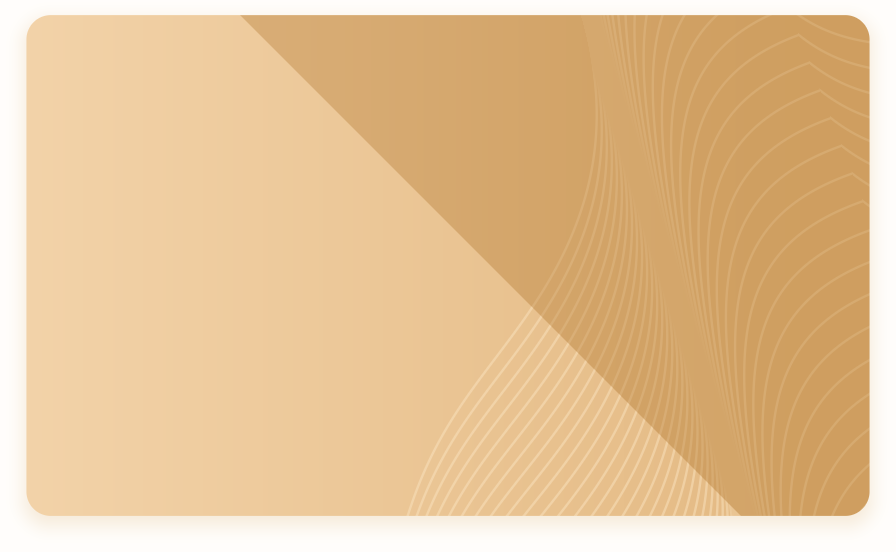
Write a WebGL 1 fragment shader that draws this background.

```glsl
precision highp float;

uniform vec2 u_resolution;

// Layout, in canvas heights, with y measured down from the top
const vec2 CARD_CENTER = vec2(0.810, 0.481);
const vec2 CARD_HALF = vec2(0.7637, 0.4536);
const float CARD_RADIUS = 0.044;
const float DIAGONAL_OFFSET = 0.406;
const vec2 SHADOW_SHIFT = vec2(0.0, 0.013);
const float SHADOW_REACH = 0.055;

// Contour lines
const float LINE_WIDTH = 0.0043;
const float LEFT_STEP = 0.0295;
const float RIGHT_STEP = 0.0502;
const float BUNDLE_X = 1.042;
const float BUNDLE_SLOPE = 0.314;
const float BUNDLE_SPREAD = 0.19;
const float CREST = 0.379;
const float CREST_TOP = 0.0633;

// Colours
const vec3 PAPER = vec3(1.0, 0.994, 0.985);
const vec3 SHADOW = vec3(0.95, 0.89, 0.80);
const vec3 LIGHT_LEFT = vec3(0.95, 0.825, 0.66);
const vec3 LIGHT_RIGHT = vec3(0.885, 0.715, 0.495);
const vec3 DARK_LEFT = vec3(0.85, 0.68, 0.465);
const vec3 DARK_RIGHT = vec3(0.81, 0.62, 0.375);
const vec3 LINE_TINT = vec3(0.98, 0.89, 0.75);

float roundedBox(vec2 p, vec2 halfSize, float radius) {
  vec2 q = abs(p) - halfSize + radius;
  return length(max(q, 0.0)) + min(max(q.x, q.y), 0.0) - radius;
}

// Smooth coverage of the inside of a signed distance
float inside(float dist, float pixel) {
  return clamp(0.5 - dist / pixel, 0.0, 1.0);
}

// Signed offset from the slanted bundle where the lines crowd together
float bundleOffset(vec2 p) {
  return (p.x - BUNDLE_X - BUNDLE_SLOPE * p.y) / (1.0 + BUNDLE_SPREAD * p.y);
}

// Line index: whole values lie on the curves
float linePhase(vec2 p) {
  float w = bundleOffset(p);
  if (w < 0.0) {
    float foot = pow(-w / 0.496, 6.0);
    return (p.y - 0.0274 - 1.102 * sqrt(-w) - 0.105 * foot) / LEFT_STEP;
  }
  float bend = max(log((CREST + 0.006) / (w + 0.006)), 0.0);
  float fall = 0.1266 * bend + 0.057 * bend * bend;
  float fold = 0.074 * (1.0 - exp(-max(w - CREST, 0.0) / 0.063));
  return (p.y - CREST_TOP - fall - fold) / RIGHT_STEP;
}

float contourLines(vec2 p, float pixel) {
  const float H = 0.0005;
  float phase = linePhase(p);
  vec2 slope = vec2(linePhase(p + vec2(H, 0.0)) - linePhase(p - vec2(H, 0.0)),
                    linePhase(p + vec2(0.0, H)) - linePhase(p - vec2(0.0, H)));
  float density = max(length(slope) / (2.0 * H), 0.001);
  float dist = abs(fract(phase - 0.5) - 0.5) / density;
  float line = inside(dist - 0.5 * LINE_WIDTH, pixel);
  // Crowded lines melt into an even haze
  line = mix(line, 0.45, smoothstep(0.45, 1.0, density * LINE_WIDTH));
  float bounded = bundleOffset(p) < 0.0 ? smoothstep(-0.5, -0.3, phase) : 1.0;
  return line * bounded;
}

void main() {
  float pixel = 1.0 / u_resolution.y;
  vec2 p = gl_FragCoord.xy * pixel;
  p.y = 1.0 - p.y;
  p.x += CARD_CENTER.x - 0.5 * u_resolution.x * pixel;

  // Paper and soft shadow
  vec2 local = p - CARD_CENTER;
  float shadowDist = roundedBox(local - SHADOW_SHIFT, CARD_HALF, CARD_RADIUS);
  float shade = 1.0 - smoothstep(-0.02, SHADOW_REACH, shadowDist);
  vec3 color = mix(PAPER, SHADOW, 0.65 * shade * shade);

  // Two gradient panels split by the diagonal
  float across = clamp(0.5 + 0.5 * local.x / CARD_HALF.x, 0.0, 1.0);
  vec3 light = mix(LIGHT_LEFT, LIGHT_RIGHT, across);
  vec3 dark = mix(DARK_LEFT, DARK_RIGHT, smoothstep(0.15, 1.0, across));
  float darkSide = inside((DIAGONAL_OFFSET - p.x + p.y) * 0.7071, pixel);
  vec3 card = mix(light, dark, darkSide);

  // Contours, fainter on the dark panel
  float strength = mix(0.5, 0.17, darkSide);
  card = mix(card, LINE_TINT, strength * contourLines(p, pixel));

  float cardMask = inside(roundedBox(local, CARD_HALF, CARD_RADIUS), pixel);
  gl_FragColor = vec4(mix(color, card, cardMask), 1.0);
}
```
